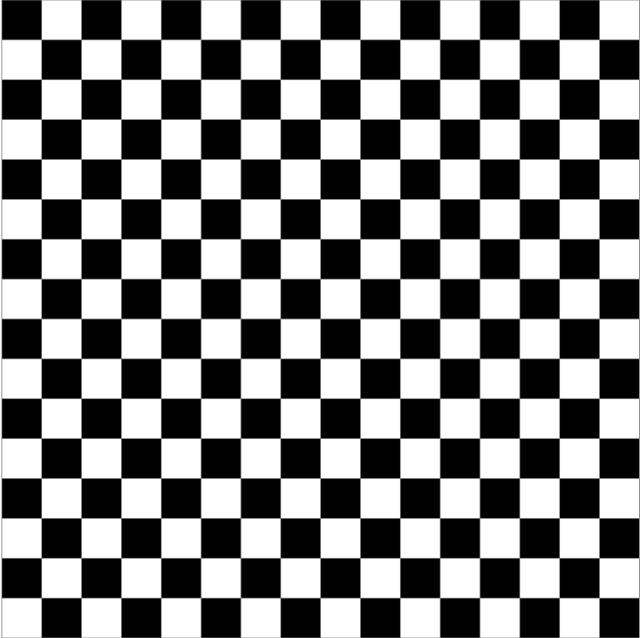
A WebGL 1 fragment shader for this pattern:

```glsl
precision highp float;
// A black and white checkerboard of 16 by 16 squares (8 by 8 repeats).
// Each axis gives a signed soft wave; their product colours the squares.
// A thin white gutter at the sides wraps around the left and right edges.

uniform vec2 u_resolution;

const float SQUARES = 16.0;         // squares per axis, even so that it tiles
const float BOARD_LEFT = 0.00293;   // side gutter, in canvas widths
const float BOARD_RIGHT = 0.99902;
const float SOFTNESS = 0.0013;      // half width of the grey edges

// Signed distance to the nearest square edge: positive in even squares.
float stripeDistance(float cell) {
  return 0.5 - abs(mod(cell + 0.5, 2.0) - 1.0);
}

// Linear ramp from -1 to 1 across an edge.
float softSign(float dist, float halfWidth) {
  return clamp(dist / halfWidth, -1.0, 1.0);
}

// Distance outside the interval from low to high, negative within it.
float intervalDistance(float x, float low, float high) {
  return abs(x - 0.5 * (low + high)) - 0.5 * (high - low);
}

void main() {
  vec2 uv = gl_FragCoord.xy / u_resolution;
  vec2 edge = max(vec2(SOFTNESS), 0.5 / u_resolution);

  // Squares
  float pitchX = (BOARD_RIGHT - BOARD_LEFT) / SQUARES;
  float pitchY = 1.0 / SQUARES;
  float column = softSign(stripeDistance((uv.x - BOARD_LEFT) / pitchX) * pitchX, edge.x);
  float row = softSign(stripeDistance(uv.y / pitchY) * pitchY, edge.y);
  float checker = column * row;

  // White side gutter
  float gutter = softSign(intervalDistance(uv.x, BOARD_LEFT, BOARD_RIGHT), edge.x);

  float shade = 0.5 + 0.5 * max(checker, gutter);
  gl_FragColor = vec4(vec3(shade), 1.0);
}
```
